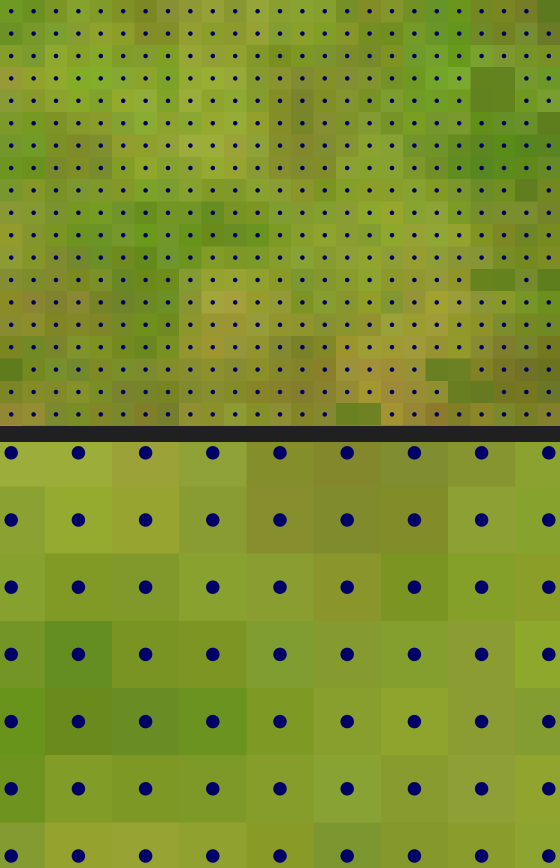
Top: the whole. Bottom: its middle third, enlarged.
Write a WebGL 2 fragment shader that draws this pattern.

```glsl
#version 300 es
precision highp float;

uniform vec2 u_resolution;
out vec4 outColor;

const float COLUMNS = 25.0;
const float DOT_RADIUS = 0.1;              // in cells
const vec3 DOT_COLOR = vec3(0.0, 0.0, 0.4);
const vec3 SHADE_COLOR = vec3(0.37, 0.46, 0.12);
const vec3 LIGHT_COLOR = vec3(0.60, 0.67, 0.20);
const vec3 BARE_COLOR = vec3(0.36, 0.48, 0.11);
const vec3 WARM_SHIFT = vec3(0.09, -0.02, 0.03);
const vec2 LIGHT_CENTER = vec2(10.5, 7.7); // in cells from the top left
const float LIGHT_PEAK = 0.74;
const float LIGHT_FALLOFF = 1.1;
const float PATCH_SIZE = 3.2;              // in cells
const float PATCH_TONE = 0.65;
const float CELL_TONE = 0.24;
const float CELL_WARMTH = 0.6;
const float BARE_CHANCE = 0.28;
const float BARE_BLEND = 0.75;

// Integer hash to 0..1
float hash(vec2 p, uint seed) {
    uvec2 q = uvec2(ivec2(p));
    uint h = q.x * 1597u + q.y * 51749u + seed * 7919u;
    h = (h ^ (h >> 16)) * 0x7feb352du;
    h = (h ^ (h >> 15)) * 0x846ca68bu;
    h ^= h >> 16;
    return float(h >> 8) / 16777216.0;
}

float valueNoise(vec2 p, uint seed) {
    vec2 i = floor(p);
    vec2 f = fract(p);
    f = f * f * (3.0 - 2.0 * f);
    float near = mix(hash(i, seed), hash(i + vec2(1.0, 0.0), seed), f.x);
    float far = mix(hash(i + vec2(0.0, 1.0), seed), hash(i + vec2(1.0), seed), f.x);
    return mix(near, far, f.y);
}

float lightDistance(vec2 cell) {
    return length(cell + 0.5 - LIGHT_CENTER) / COLUMNS;
}

// Dark cells without a dot, in short horizontal runs toward the edges
bool isBare(vec2 cell) {
    float offset = floor(hash(vec2(0.0, cell.y), 11u) * 2.0);
    vec2 run = vec2(floor((cell.x + offset) / 2.0), cell.y);
    float chance = BARE_CHANCE * smoothstep(0.32, 0.65, lightDistance(cell));
    return hash(run, 12u) < chance;
}

// Flat colour of one cell: soft light, broad patches, small jitter
vec3 cellColor(vec2 cell) {
    vec2 patchPos = cell / PATCH_SIZE;
    float d = lightDistance(cell);
    float tone = LIGHT_PEAK - LIGHT_FALLOFF * d * d;
    tone += PATCH_TONE * (valueNoise(patchPos, 1u) - 0.5);
    tone += CELL_TONE * (hash(cell, 2u) - 0.5);

    float warmth = 1.5 * (valueNoise(patchPos, 3u) - 0.5);
    warmth += CELL_WARMTH * (hash(cell, 4u) - 0.5);
    warmth += 0.9 * smoothstep(9.0, 19.0, cell.y) - 0.25;

    vec3 color = mix(SHADE_COLOR, LIGHT_COLOR, clamp(tone, 0.0, 1.1));
    color += WARM_SHIFT * warmth;
    color.b += 0.06 * (hash(cell, 5u) - 0.5);
    return isBare(cell) ? mix(color, BARE_COLOR, BARE_BLEND) : color;
}

void main() {
    float pixel = COLUMNS / u_resolution.x;
    vec2 grid = vec2(gl_FragCoord.x, u_resolution.y - gl_FragCoord.y) * pixel;

    // Average four samples to smooth the cell borders
    vec3 color = vec3(0.0);
    for (int i = 0; i < 4; i++) {
        vec2 shift = vec2(float(i % 2), float(i / 2)) * 0.5 - 0.25;
        color += 0.25 * cellColor(floor(grid + shift * pixel));
    }

    // Centred dot
    if (!isBare(floor(grid))) {
        float edge = length(fract(grid) - 0.5) - DOT_RADIUS;
        float coverage = clamp(0.5 - edge / pixel, 0.0, 1.0);
        color = mix(color, DOT_COLOR, coverage);
    }
    outColor = vec4(color, 1.0);
}
```
